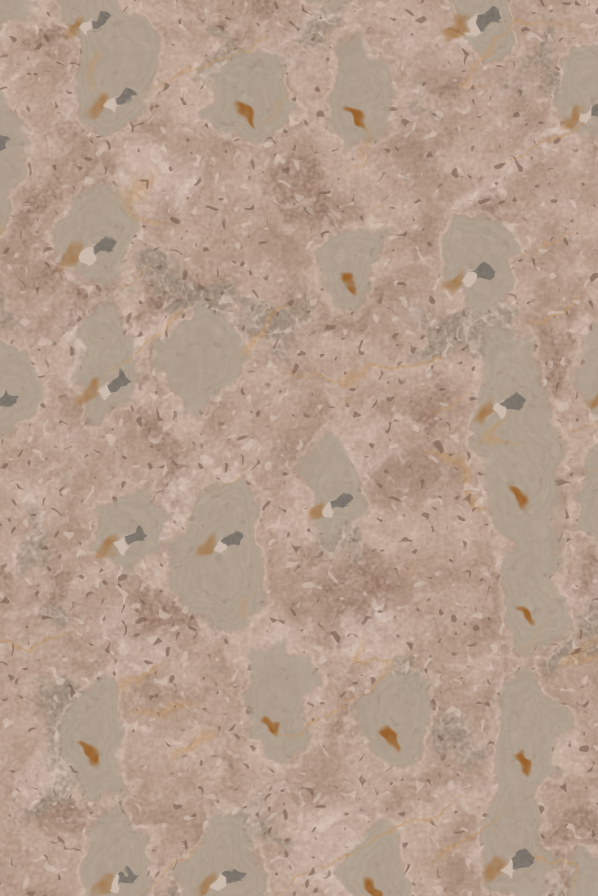
Reproduce this texture procedurally as a Shadertoy shader.

```glsl
vec2 hash22(vec2 p) {
    vec3 a = fract(p.xyx * vec3(0.1031, 0.1030, 0.0973));
    a += dot(a, a.yzx + 33.33);
    return fract((a.xx + a.yz) * a.zy);
}

float corner(vec2 cell, vec2 offset, vec2 f) {
    return dot(hash22(cell + offset) * 2.0 - 1.0, f - offset);
}

// Gradient noise, roughly -1 to 1
float noise(vec2 p) {
    vec2 i = floor(p), f = p - i;
    vec2 u = f * f * f * (f * (f * 6.0 - 15.0) + 10.0);
    float low = mix(corner(i, vec2(0, 0), f), corner(i, vec2(1, 0), f), u.x);
    float high = mix(corner(i, vec2(0, 1), f), corner(i, vec2(1, 1), f), u.x);
    return 1.6 * mix(low, high, u.y);
}

float fbm(vec2 p) {
    float sum = 0.0, amp = 0.55;
    for (int i = 0; i < 5; i++) {
        sum += amp * noise(p);
        p = mat2(1.6, 1.2, -1.2, 1.6) * p + 17.3;
        amp *= 0.55;
    }
    return sum;
}

vec2 rotate(vec2 p, float angle) {
    float c = cos(angle), s = sin(angle);
    return vec2(c * p.x + s * p.y, c * p.y - s * p.x);
}

// Soft ellipse, bent along its long axis
float streak(vec2 d, float angle, vec2 size, float bend) {
    vec2 r = rotate(d, angle);
    r.y += bend * r.x * r.x;
    return smoothstep(1.15, 0.45, length(r / size));
}

float chip(vec2 d, float angle, vec2 size) {
    vec2 r = abs(rotate(d, angle)) - size;
    return smoothstep(0.0015, -0.001, max(r.x, r.y));
}

void mainImage(out vec4 fragColor, in vec2 fragCoord) {
    vec2 p = fragCoord / iResolution.y + 3.0;
    vec2 warp = vec2(fbm(p * 11.0), fbm(p * 11.0 + 41.0));
    vec2 q = p + 0.035 * warp;
    vec2 rough = p + 0.006 * vec2(noise(p * 70.0), noise(p * 70.0 + 9.0));
    float grain = noise(p * 210.0) + 0.6 * noise(p * 120.0 + 5.0);

    // Scattered clay pockets, each holding a rust curl or a cluster of chips
    float clayField = 0.0, rust = 0.0, ochre = 0.0, slate = 0.0, shell = 0.0;
    vec2 grid = vec2(0.145, 0.14);
    vec2 home = floor(p / grid);
    for (int y = -1; y <= 1; y++)
    for (int x = -1; x <= 1; x++) {
        vec2 cell = home + vec2(x, y);
        vec2 rnd = hash22(cell + 7.0);
        vec2 centre = (cell + 0.2 + 0.6 * hash22(cell + 71.0)) * grid;
        vec2 d = rough - centre;
        vec2 pocket = (q - centre - vec2(0.004, 0.02)) / vec2(0.043, 0.062);
        float size = 0.8 + 0.35 * rnd.y;
        if (rnd.x < 0.78) clayField += exp(-dot(pocket, pocket));
        if (rnd.x < 0.36) {
            rust = max(rust, streak(d / size, -0.95, vec2(0.017, 0.0062), 14.0));
        } else if (rnd.x < 0.74) {
            d /= size;
            ochre = max(ochre, streak(d + vec2(0.017, 0.003), 0.85, vec2(0.019, 0.009), -9.0));
            shell = max(shell, chip(d - vec2(0.001, 0.001), 0.9, vec2(0.009, 0.006)));
            slate = max(slate, chip(d - vec2(0.013, 0.007), 0.3, vec2(0.010, 0.006)));
            slate = max(slate, chip(d - vec2(0.018, 0.011), 0.9, vec2(0.006, 0.007)));
        }
    }

    // Mottled pink-beige ground
    float mottle = fbm(q * 16.0 + 3.0);
    vec3 col = mix(vec3(0.655, 0.545, 0.475), vec3(0.765, 0.665, 0.605),
                   smoothstep(-0.65, 0.6, mottle));

    // Reddish and grey crusty patches, the grey ones with pale worm lines
    float crust = smoothstep(0.2, 0.42, fbm(q * vec2(9.0, 7.0) + 60.0));
    col = mix(col, vec3(0.60, 0.485, 0.42), 0.6 * crust);
    float ash = smoothstep(0.22, 0.4, fbm(q * 7.0 + 95.0));
    col = mix(col, vec3(0.60, 0.54, 0.48), 0.75 * ash);
    float worm = smoothstep(0.09, 0.02, abs(noise(q * 38.0 + 12.0)));
    col = mix(col, vec3(0.77, 0.70, 0.64), 0.5 * worm * ash);

    // Pale drifts rising to the right
    vec2 slant = rotate(q, 0.45);
    float drift = smoothstep(0.08, 0.5, fbm(slant * vec2(7.0, 13.0) + 22.0));
    float flakes = smoothstep(0.0, 0.5, fbm(slant * vec2(35.0, 60.0)));
    col = mix(col, vec3(0.83, 0.75, 0.71), drift * (0.45 + 0.5 * flakes));
    col = mix(col, vec3(0.81, 0.73, 0.68), 0.4 * flakes);

    // Smooth clay with faint swirls and a pale rim
    float field = clayField + 0.45 * fbm(q * 13.0 + 8.0);
    float clay = smoothstep(0.42, 0.56, field);
    float swirl = sin(field * 34.0 + 5.0 * mottle);
    col = mix(col, vec3(0.68, 0.62, 0.555) + 0.009 * swirl, 0.9 * clay);
    float rim = smoothstep(0.09, 0.0, abs(field - 0.40 + 0.08 * noise(p * 50.0)));
    col = mix(col, vec3(0.81, 0.73, 0.67), 0.45 * rim);

    // Thin golden veins
    float vein = smoothstep(0.045, 0.0, abs(noise(slant * vec2(4.0, 11.0) + 33.0)));
    vein *= smoothstep(0.0, 0.35, noise(p * 9.0 + 50.0));
    col = mix(col, vec3(0.74, 0.58, 0.41), 0.55 * vein);

    // Grain, pits and light crumbs, subdued on the clay
    float open = 1.0 - 0.8 * clay;
    col += grain * open * (0.04 + 0.03 * max(crust, ash));
    float pits = smoothstep(0.42, 0.7, noise(rough * 105.0 + 14.0));
    col = mix(col, vec3(0.46, 0.36, 0.30), 0.6 * pits * open);
    float crumbs = smoothstep(0.4, 0.65, noise(rough * 85.0 + 77.0));
    col = mix(col, vec3(0.84, 0.77, 0.72), 0.55 * crumbs * open);

    // Rust curls and chip clusters
    float stain = 0.75 + 0.35 * noise(p * 90.0 + 4.0);
    col = mix(col, vec3(0.63, 0.44, 0.25), clamp(ochre * stain, 0.0, 1.0) * 0.8);
    col = mix(col, vec3(0.60, 0.38, 0.17), clamp(rust * stain * 1.2, 0.0, 1.0));
    col = mix(col, vec3(0.82, 0.75, 0.70), 0.85 * shell);
    col = mix(col, vec3(0.47, 0.44, 0.41) + 0.03 * grain, 0.9 * slate);

    fragColor = vec4(clamp(col, 0.0, 1.0), 1.0);
}
```
